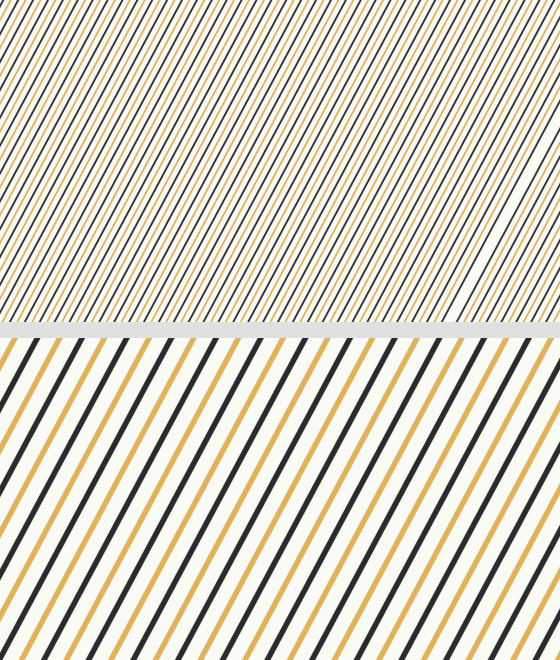
Top: the whole. Bottom: its middle third, enlarged.
This pattern is drawn by a Shadertoy shader. Its source:

```glsl
const float REPEATS = 37.6;      // stripe pairs across the canvas width
const float SLOPE = 1.87;        // rise over run of every stripe
const float FIRST_STRIPE = 1.224; // phase of the first dark stripe at the top
const float BARE_REPEAT = 40.0;  // the repeat that lacks its gold stripe

const vec3 PAPER = vec3(0.98, 0.985, 0.96);
const vec3 CHARCOAL = vec3(0.17, 0.17, 0.175);
const vec3 GOLD = vec3(0.88, 0.70, 0.37);

// Distance, in repeats, to the nearest stripe centred at the given offset
float stripeDistance(float phase, float offset) {
    return abs(fract(phase - offset + 0.5) - 0.5);
}

// Coverage of a stripe with a soft edge
float stripeMask(float dist, float width, float softness) {
    return clamp((0.5 * width - dist) / softness + 0.5, 0.0, 1.0);
}

void mainImage(out vec4 fragColor, in vec2 fragCoord) {
    // Slanted coordinate measured along the top edge
    vec2 fromTopLeft = vec2(fragCoord.x, iResolution.y - fragCoord.y) / iResolution.x;
    float phase = (fromTopLeft.x + fromTopLeft.y / SLOPE) * REPEATS - FIRST_STRIPE;

    // Edge softness of just over one pixel across the stripe
    float softness = 1.2 * REPEATS / iResolution.x * length(vec2(1.0, 1.0 / SLOPE));

    float dark = stripeMask(stripeDistance(phase, 0.0), 0.14, softness);
    float gold = stripeMask(stripeDistance(phase, 0.5), 0.14, softness);

    // One gap is left bare
    gold *= step(0.5, abs(floor(phase) - BARE_REPEAT));

    vec3 color = mix(PAPER, GOLD, gold);
    color = mix(color, CHARCOAL, dark);
    fragColor = vec4(color, 1.0);
}
```
